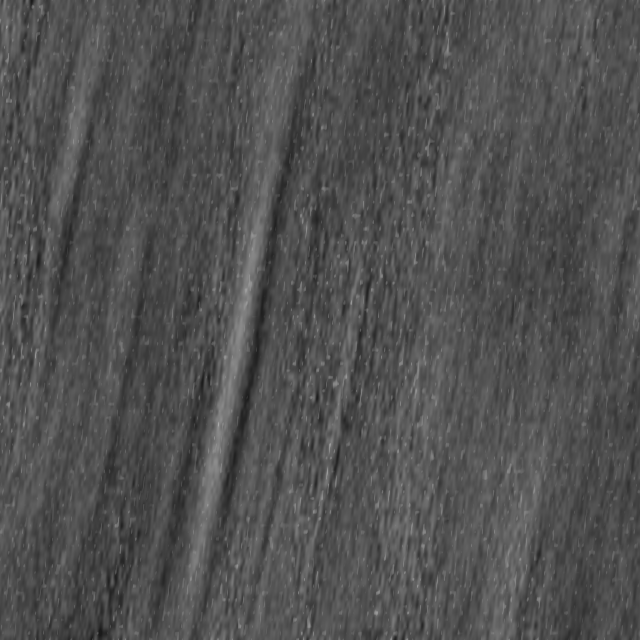
Write a Shadertoy shader that draws this texture.

```glsl
#define BASE_GRAY 0.307
#define LEAN 0.25
#define BEND 0.05
#define FOLD_COUNT 10
#define FOLD_CONTRAST 0.1
#define RIDGE_CONTRAST 0.14
#define BROAD_CONTRAST 0.042
#define STREAK_CONTRAST 0.062
#define GRAIN_CONTRAST 0.074
#define NICK_CONTRAST 0.13
#define SPECK_CONTRAST 0.14

float hash(vec2 cell) {
    uvec2 q = uvec2(ivec2(cell)) * uvec2(1597u, 3812u) + 977u;
    uint n = (q.x ^ (q.y * 2741u)) * 73939u;
    n = (n ^ (n >> 15)) * 48271u;
    n = (n ^ (n >> 13)) * 69621u;
    return float((n ^ (n >> 16)) & 65535u) / 65535.0;
}

float noise(vec2 p) {
    vec2 i = floor(p), f = fract(p);
    f = f * f * (3.0 - 2.0 * f);
    float low = mix(hash(i), hash(i + vec2(1, 0)), f.x);
    float high = mix(hash(i + vec2(0, 1)), hash(i + vec2(1, 1)), f.x);
    return mix(low, high, f.y);
}

float signedNoise(vec2 p) {
    return 2.0 * noise(p) - 1.0;
}

// A lit crest beside a narrower shadow, fading at both ends
float fold(vec2 p, float edge, float width, float middle, float reach) {
    float d = (p.x - edge) / width;
    float along = (p.y - middle) / reach;
    float crest = exp(-(d + 1.0) * (d + 1.0));
    float shadow = exp(-3.0 * (d - 0.6) * (d - 0.6));
    return (crest - shadow) * exp(-along * along);
}

float folds(vec2 p) {
    float sum = 0.0;
    for (int i = 0; i < FOLD_COUNT; i++) {
        float k = float(i);
        float edge = mix(-0.2, 1.05, (k + hash(vec2(k, 301))) / float(FOLD_COUNT));
        float width = mix(0.008, 0.02, hash(vec2(k, 302)));
        float reach = mix(0.15, 0.4, hash(vec2(k, 303)));
        float strength = mix(0.3, 1.0, hash(vec2(k, 304)));
        sum += strength * fold(p, edge, width, hash(vec2(k, 305)), reach);
    }
    return sum;
}

// The main ridge, with a dark channel along its lower left
float ridge(vec2 p) {
    float channel = exp(-pow((p.x - 0.222) / 0.013, 2.0) - pow((p.y - 0.2) / 0.22, 2.0));
    return fold(p, 0.285, 0.018, 0.4, 0.45) - 0.8 * channel;
}

// Long soft bands and finer fibres
float streaks(vec2 p) {
    float medium = signedNoise(p * vec2(34.0, 3.5) + 40.0);
    float thin = signedNoise(p * vec2(90.0, 8.0) + 90.0);
    return 0.6 * medium + 0.55 * thin;
}

// Short upright grain, rougher inside some bands
float grain(vec2 p, float roughness) {
    float fine = signedNoise(p * vec2(260.0, 90.0) + 200.0);
    float coarse = signedNoise(p * vec2(140.0, 32.0) + 500.0);
    return (0.85 * fine + 0.45 * coarse) * mix(0.75, 1.15, roughness);
}

// Embossed nicks with a bright left and a dark right side
float nicks(vec2 p, float roughness) {
    vec2 q = p * vec2(175.0, 42.0) + 700.0;
    return (noise(q) - noise(q + vec2(0.8, 0.1))) * mix(0.2, 1.0, roughness);
}

// Sparse thin glints
float specks(vec2 p, float roughness) {
    float glint = smoothstep(0.76, 1.0, noise(p * vec2(270.0, 95.0) + 900.0));
    return glint * mix(0.7, 1.2, roughness);
}

void mainImage(out vec4 fragColor, in vec2 fragCoord) {
    vec2 uv = fragCoord / iResolution.xy;

    // Coordinates following the leaning, slightly curved fibres
    float shift = LEAN * uv.y - BEND * uv.y * uv.y;
    vec2 fibre = vec2(uv.x - shift, uv.y);
    fibre.x += 0.012 * signedNoise(uv * vec2(4.0, 3.0) + 15.0);
    vec2 upright = vec2(uv.x - 0.1 * uv.y, uv.y);

    float roughness = smoothstep(0.45, 0.85, noise(upright * vec2(17.0, 2.2) + 60.0));

    float gray = BASE_GRAY;
    gray += BROAD_CONTRAST * signedNoise(fibre * vec2(9.0, 1.6) + 25.0);
    gray += FOLD_CONTRAST * folds(fibre);
    gray += RIDGE_CONTRAST * ridge(fibre);
    gray += STREAK_CONTRAST * streaks(fibre);
    gray += GRAIN_CONTRAST * grain(upright, roughness);
    gray += NICK_CONTRAST * nicks(upright, roughness);
    gray += SPECK_CONTRAST * specks(upright, roughness);

    fragColor = vec4(vec3(clamp(gray, 0.1, 0.75)), 1.0);
}
```
